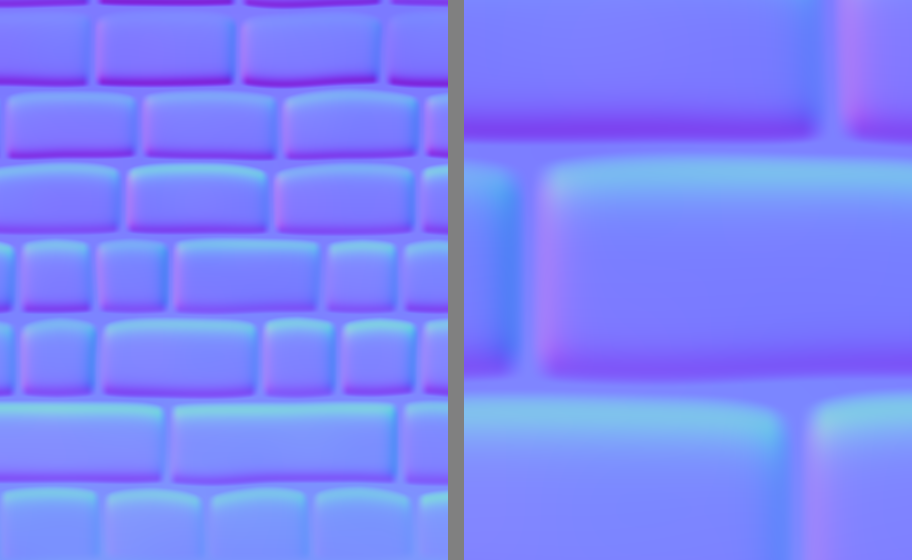
Left: the whole. Right: its middle third, enlarged.
Write a Shadertoy shader that draws this texture map.

```glsl
#define ROW_HEIGHT 0.142
#define TOP_MARGIN 0.0156
#define ROW_SWELL 0.14
#define TOP_LIP 0.014
#define BOTTOM_LIP 0.010
#define SIDE_LIP 0.011
#define CORNER_SAG 0.019
#define JOINT_WAVE 0.007
#define FACE_TILT 0.07
#define WEAR 0.05

const float PI = 3.14159;

// Per course: first joint, brick pitch (both in canvas widths), halves every other brick
const vec3 COURSES[7] = vec3[7](
    vec3(-0.117, 0.325, 0.0), vec3(0.003, 0.312, 0.0), vec3(-0.049, 0.327, 0.0),
    vec3(0.041, 0.340, 1.0), vec3(-0.138, 0.358, 1.0), vec3(-0.147, 0.521, 0.0),
    vec3(-0.005, 0.233, 0.0));

float hash(vec2 p) {
    return fract(sin(dot(p, vec2(127.1, 311.7))) * 43758.5453);
}

float noise(vec2 p) {
    vec2 i = floor(p), f = fract(p);
    f = f * f * (3.0 - 2.0 * f);
    return mix(mix(hash(i), hash(i + vec2(1, 0)), f.x),
               mix(hash(i + vec2(0, 1)), hash(i + vec2(1, 1)), f.x), f.y);
}

// Soft rounded edge: zero at the joint, one at the given distance, then fading
float lip(float dist, float width) {
    float x = max(dist, 0.0) / width;
    return x * x * exp(2.0 - 2.0 * x);
}

void mainImage(out vec4 fragColor, in vec2 fragCoord) {
    float aspect = iResolution.x / iResolution.y;
    vec2 p = fragCoord / iResolution.y;
    p.y = 1.0 - p.y;
    float depth = p.y;

    // Gently uneven joints
    vec2 q = p + JOINT_WAVE * (vec2(noise(p * 9.0), noise(p * 8.0 + 31.0)) - 0.5);

    // Courses, slightly uneven in height
    float course = (q.y - TOP_MARGIN) / ROW_HEIGHT;
    course += ROW_SWELL * max(0.0, sin(PI * (course - 1.0) / 5.0));
    float row = floor(course);
    float down = course - row;
    vec3 bond = COURSES[int(clamp(row, 0.0, 6.0))];

    // Bricks along the course, some cut in half
    float along = (q.x / aspect - bond.x) / bond.y;
    float brick = floor(along);
    float across = along - brick;
    float size = bond.y * aspect;
    if (bond.z > 0.5 && mod(brick, 2.0) < 0.5) {
        size *= 0.5;
        across *= 2.0;
        brick += 0.5 * floor(across);
        across = fract(across);
    }
    vec2 id = vec2(brick * 2.0, row);
    float vary = hash(id + 3.0);

    // Distances to the four sides, with sagging corners
    float left = across * size;
    float right = size - left;
    float side = min(left, right);
    float sag = CORNER_SAG * exp(-side / 0.03) * (0.4 + 0.6 * hash(id + 9.0));
    float top = down * ROW_HEIGHT - sag;
    float bottom = (1.0 - down) * ROW_HEIGHT - 0.35 * sag;
    float insideX = smoothstep(0.0, 0.020, side);
    float insideY = smoothstep(0.0, 0.024, min(top, bottom));

    // Overall lean of the wall
    vec2 slope = vec2(-0.02, -0.04 + 0.23 * depth * depth);

    // Face curvature and individual tilt
    vec2 tilt = vec2(hash(id + 17.0), hash(id + 23.0)) - 0.5;
    vec2 face = FACE_TILT * tilt + vec2(0.03 * (0.5 - across), 0.14 * (0.5 - down));
    slope += face * insideX * insideY;

    // Rounded edges
    float topStrength = mix(0.10, 0.44, smoothstep(0.05, 0.24, depth)) * (0.65 + 0.6 * vary);
    float bottomStrength = mix(0.60, 0.42, smoothstep(0.1, 0.5, depth));
    bottomStrength *= (0.75 + 0.4 * hash(id + 41.0)) * (1.0 - smoothstep(0.87, 0.96, depth));
    slope.y += insideX * (topStrength * lip(top, TOP_LIP) - bottomStrength * lip(bottom, BOTTOM_LIP));
    float sideFade = insideY * (1.0 - 0.6 * smoothstep(0.83, 0.90, depth));
    slope.x += sideFade * (0.06 + 0.24 * hash(id + 53.0)) * lip(left, SIDE_LIP);
    slope.x -= sideFade * (0.12 + 0.20 * hash(id + 67.0)) * lip(right, SIDE_LIP);

    // Broad, soft wear
    slope += WEAR * (vec2(noise(p * 11.0 + 7.0), noise(p * vec2(9.0, 14.0) + 57.0)) - 0.5);

    slope *= min(1.0, 0.85 / max(length(slope), 0.001));
    vec3 normal = vec3(slope, sqrt(1.0 - dot(slope, slope)));
    fragColor = vec4(normal * 0.5 + 0.5, 1.0);
}
```
